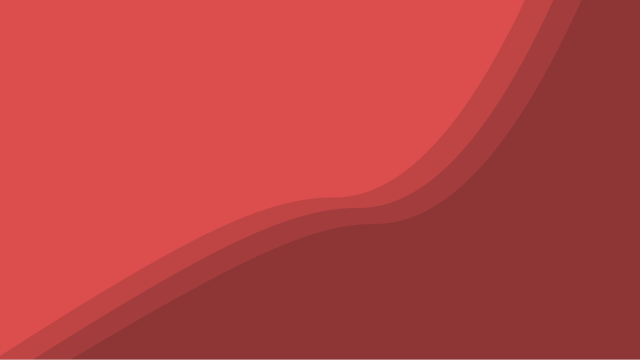
A Shadertoy shader for this background:

```glsl
// Flat red backdrop with three darker, layered hills sweeping up to the right.

// Colours from the sky down to the nearest hill
const vec3 SKY       = vec3(0.863, 0.302, 0.302);
const vec3 FAR_HILL  = vec3(0.749, 0.267, 0.267);
const vec3 MID_HILL  = vec3(0.639, 0.235, 0.235);
const vec3 NEAR_HILL = vec3(0.557, 0.208, 0.208);
const vec3 RIM       = vec3(0.850, 0.740, 0.740);

// Lengths are in canvas heights
const float RIM_HEIGHT  = 0.0015; // pale hairline along the bottom
const float CLIMB_POWER = 2.05;   // steepening of the right-hand climb

// Shelf: level point where the left slope meets the right climb
const vec2 FAR_SHELF  = vec2(0.926, 0.4514);
const vec2 MID_SHELF  = vec2(0.9954, 0.4225);
const vec2 NEAR_SHELF = vec2(1.0405, 0.3780);

// Shape: left bend radius, left slope, distance from shelf to the top edge
const vec3 FAR_SHAPE  = vec3(0.238, 0.686, 0.5324);
const vec3 MID_SHAPE  = vec3(0.231, 0.675, 0.5417);
const vec3 NEAR_SHAPE = vec3(0.192, 0.634, 0.5750);

// Hyperbolic descent left of the shelf, power-law climb right of it
float ridgeHeight(float x, vec2 shelf, vec3 shape) {
    float left  = max(shelf.x - x, 0.0);
    float right = max(x - shelf.x, 0.0);
    float fall  = length(vec2(shape.x, shape.y * left)) - shape.x;
    float climb = (1.0 - shelf.y) * pow(right / shape.z, CLIMB_POWER);
    return shelf.y - fall + climb;
}

// Smooth coverage of the area below a ridge, one pixel wide at its edge
float hillMask(vec2 p, vec2 shelf, vec3 shape) {
    float depth = ridgeHeight(p.x, shelf, shape) - p.y;
    float pixel = length(vec2(dFdx(depth), dFdy(depth)));
    return clamp(depth / pixel + 0.5, 0.0, 1.0);
}

void mainImage(out vec4 fragColor, in vec2 fragCoord) {
    vec2 p = fragCoord / iResolution.y;

    // Hills, back to front
    vec3 color = SKY;
    color = mix(color, FAR_HILL,  hillMask(p, FAR_SHELF,  FAR_SHAPE));
    color = mix(color, MID_HILL,  hillMask(p, MID_SHELF,  MID_SHAPE));
    color = mix(color, NEAR_HILL, hillMask(p, NEAR_SHELF, NEAR_SHAPE));

    // Bottom hairline
    float rim = clamp((RIM_HEIGHT - p.y) * iResolution.y + 0.5, 0.0, 1.0);
    color = mix(color, RIM, rim);

    fragColor = vec4(color, 1.0);
}
```
